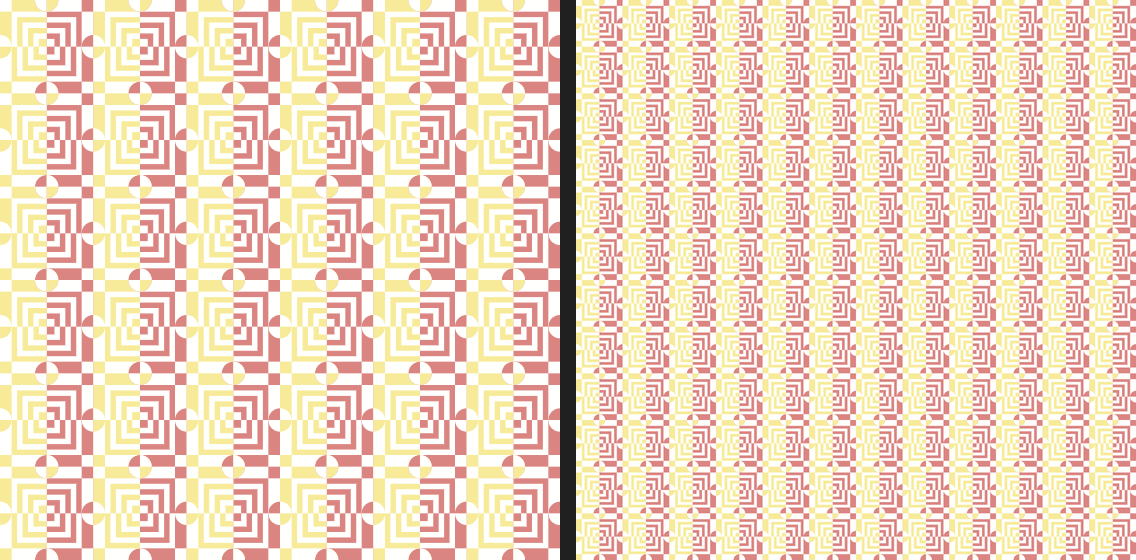
Left, the tile; right, the same tile 2 across and 2 down.
A Shadertoy shader for this pattern:

```glsl
// Six by six geometric tiles: concentric squares, a frame, corner blocks and discs.
// Every shape edge is a soft sign from -1 to 1; multiplying the signs swaps
// ink and ground, like a checkerboard, in each quadrant of the tile.

const float REPEATS = 6.0;
const int RING_EDGES = 6;
const float CORE_HALF = 1.0 / 12.0;   // half size of the innermost square
const float FRAME_HALF = 0.375;       // half size of the outermost square
const float DISC_RADIUS = 0.125;

const vec3 GROUND = vec3(1.0, 1.0, 0.995);
const vec3 YELLOW = vec3(0.97, 0.92, 0.60);
const vec3 RED = vec3(0.86, 0.52, 0.51);

// Sign of a distance, blended over one pixel.
float softSign(float dist, float pixel) {
    return clamp(2.0 * dist / pixel, -1.0, 1.0);
}

// Signed distance to the nearest half-tile line, continuous across tiles.
float halfTileDistance(float x) {
    return min(abs(x), 0.5 - abs(x)) * sign(x);
}

// Sign that alternates from one concentric square band to the next.
float ringSign(vec2 a, float pixel) {
    float dist = max(a.x, a.y);
    float result = 1.0;
    for (int i = 0; i < RING_EDGES; i++) {
        float halfSize = mix(CORE_HALF, FRAME_HALF, float(i) / float(RING_EDGES - 1));
        result *= softSign(dist - halfSize, pixel);
    }
    return result;
}

// Negative inside the disc, positive outside.
float discSign(vec2 a, vec2 center, float pixel) {
    return softSign(length(a - center) - DISC_RADIUS, pixel);
}

vec3 tileColor(vec2 p, float pixel) {
    vec2 a = abs(p);
    float side = softSign(halfTileDistance(p.x), pixel);
    float level = softSign(halfTileDistance(p.y), pixel);

    // Corner blocks and edge discs reverse the frame
    float corner = softSign(FRAME_HALF - min(a.x, a.y), pixel);
    float endDisc = discSign(a, vec2(0.0, 0.5), pixel);
    float sideDisc = discSign(a, vec2(0.5, 0.0), pixel);

    float ink = -side * level * ringSign(a, pixel) * corner * endDisc * sideDisc;
    // Red on the right, yellow on the left, exchanged in the top and bottom discs
    float hue = side * endDisc;

    vec3 inkColor = mix(YELLOW, RED, 0.5 + 0.5 * hue);
    return mix(GROUND, inkColor, 0.5 + 0.5 * ink);
}

void mainImage(out vec4 fragColor, in vec2 fragCoord) {
    vec2 p = fract(fragCoord / iResolution.xy * REPEATS) - 0.5;
    float pixel = REPEATS / min(iResolution.x, iResolution.y);
    fragColor = vec4(tileColor(p, pixel), 1.0);
}
```
